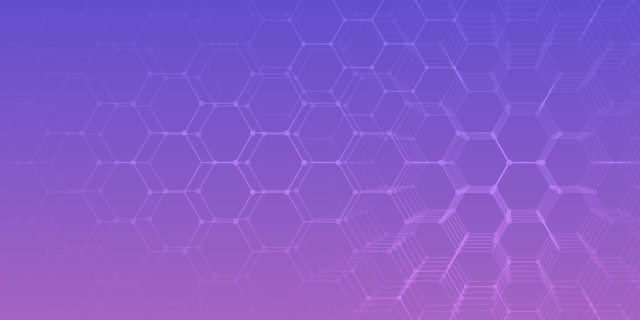
Write a Shadertoy shader that draws this background.

```glsl
// A violet gradient crossed by a fading mesh of hexagons with dotted joints.
// The same honeycomb is drawn in six layers, each shrunk a little further
// toward one vanishing point, and each lit by its own soft pools of light.

const float SIDE = 0.1068;                    // hexagon side, in canvas heights
const vec2 VANISH = vec2(1.591, 0.492);       // shared by all the layers
const float APOTHEM = 0.8660254;

float hash(vec2 p) {
    p = fract(p * vec2(0.1031, 0.1137));
    p += dot(p, p.yx + 33.33);
    return fract((p.x + p.y) * p.x * 17.0);
}

// Soft elliptical pool of light
float pool(vec2 p, vec2 centre, vec2 radius) {
    vec2 d = (p - centre) / radius;
    return exp(-dot(d, d));
}

// Offset from the nearest cell centre of a flat-topped honeycomb of side 1
vec2 cellOffset(vec2 p) {
    vec2 period = vec2(3.0, 2.0 * APOTHEM);
    vec2 a = mod(p + 0.5 * period, period) - 0.5 * period;
    vec2 b = mod(p, period) - 0.5 * period;
    return dot(a, a) < dot(b, b) ? a : b;
}

// Lines and joints of one layer; p is relative to the vanishing point
float honeycomb(vec2 p, float scale, float seed) {
    float side = SIDE * scale;
    float pixel = 0.7 / iResolution.y;
    vec2 q = p / side + vec2(1.0, 0.0);       // puts a joint on the vanishing point
    vec2 g = cellOffset(q);
    vec2 f = abs(g);
    vec2 flip = vec2(g.x < 0.0 ? -1.0 : 1.0, g.y < 0.0 ? -1.0 : 1.0);

    // Nearest edge, named by its midpoint
    float slanted = dot(f, vec2(APOTHEM, 0.5));
    float edge = (APOTHEM - max(f.y, slanted)) * side;
    vec2 mid = f.y > slanted ? vec2(0.0, APOTHEM) : vec2(0.75, 0.5 * APOTHEM);
    vec2 edgeId = floor((q - g + mid * flip) * vec2(4.0, 2.0 / APOTHEM) + 0.5);
    float line = 1.0 - smoothstep(0.0019 - pixel, 0.0019 + pixel, edge);
    line *= 0.7 + 0.2 * hash(edgeId + seed);

    // Nearest joint, named by its place
    vec2 corner = vec2(1.0, 0.0);
    vec2 upper = vec2(0.5, APOTHEM);
    if (distance(f, upper) < distance(f, corner)) corner = upper;
    vec2 jointId = floor((q - g + corner * flip) * vec2(2.0, 1.0 / APOTHEM) + 0.5);
    float radius = 0.0084 * scale;
    float joint = 1.0 - smoothstep(radius - pixel, radius + pixel,
                                   distance(f, corner) * side);
    joint *= smoothstep(0.1, 0.4, hash(jointId + seed + 7.0));
    return max(line, joint);
}

// How strongly each layer shows at a point of the canvas
float layerLight(int layer, vec2 p) {
    // Faint haze on the right, and a bundle around the vanishing point
    float light = 0.2 * smoothstep(0.95, 1.5, p.x);
    light += 0.42 * pool(p, vec2(1.57, 0.35), vec2(0.3, 0.25));
    light += 0.2 * pool(p, vec2(1.28, 0.2), vec2(0.25, 0.22));
    // The two widest layers fill the left
    if (layer < 2) {
        float wide = pool(p, vec2(0.8, 0.48), vec2(0.49, 0.27));
        wide += 0.25 * pool(p, vec2(0.7, 0.6), vec2(0.6, 0.45));
        light += wide * (layer == 0 ? 1.05 : 0.72);
    }
    if (layer == 0) light += 0.5 * pool(p, vec2(1.57, 0.5), vec2(0.24, 0.15));
    if (layer == 2) light += 0.75 * pool(p, vec2(1.28, 0.11), vec2(0.22, 0.16));
    if (layer == 4) light += 0.6 * pool(p, vec2(1.57, 0.08), vec2(0.18, 0.25));
    if (layer == 5) light += 0.9 * pool(p, vec2(1.17, 0.84), vec2(0.34, 0.25));
    return light;
}

void mainImage(out vec4 fragColor, in vec2 fragCoord) {
    vec2 p = fragCoord / iResolution.y;
    p.x += 1.0 - 0.5 * iResolution.x / iResolution.y;   // keep the 2:1 frame centred

    // Orchid below, indigo above
    vec3 color = mix(vec3(0.645, 0.388, 0.762), vec3(0.383, 0.308, 0.806), p.y);

    // Layers recede by a constant ratio
    float mesh = 0.0;
    for (int i = 0; i < 6; i++) {
        float scale = pow(0.957, float(i));
        mesh += layerLight(i, p) * honeycomb(p - VANISH, scale, float(i) * 19.0);
    }
    vec3 ink = mix(vec3(0.17, 0.09, 0.14), vec3(0.13, 0.14, 0.15), p.y);
    fragColor = vec4(color + ink * min(mesh, 1.25), 1.0);
}
```
